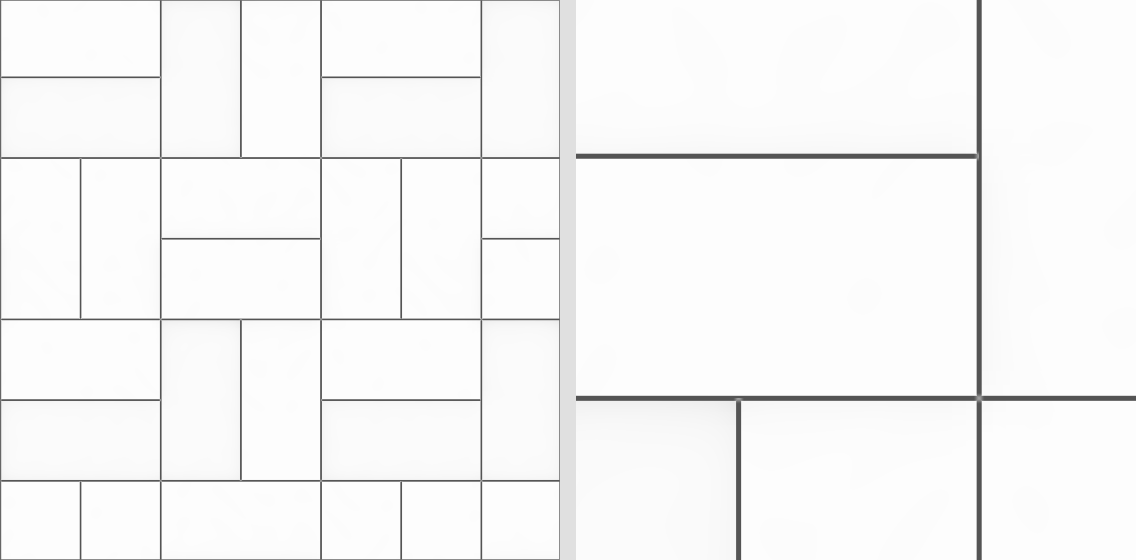
Left, the full canvas; right, a detail of the centre.
This pattern is drawn by a three.js fragment shader. Its source:

```glsl
varying vec2 vUv;

const vec2 PITCH = vec2(0.2863, 0.2882);    // size of one pair of tiles
const vec2 ORIGIN = vec2(0.0007, -0.0060);  // first pair, from the upper left
const vec3 TILE = vec3(0.991);
const vec3 GROOVE = vec3(0.33);
const vec3 CORNER = vec3(0.62);
const vec3 BORDER = vec3(0.42);
const float GROOVE_HALF = 0.0015;
const float CORNER_REACH = 0.0035;
const float BORDER_WIDTH = 0.0013;
const float SUNKEN_SHADE = 0.007;
const float SHADOW = 0.026;
const float SHADOW_REACH = 0.011;
const float SHADOW_SPREAD = 0.016;
const float MOTTLE = 0.0012;

// Pairs alternate between stacked (0) and upright (1)
float uprightPair(vec2 q) {
  vec2 cell = floor(q);
  return mod(cell.x + cell.y, 2.0);
}

vec2 tileSize(vec2 q) {
  return mix(vec2(1.0, 0.5), vec2(0.5, 1.0), uprightPair(q));
}

// Relief level: 0 sunken, 1 level, 2 raised
float tileHeight(vec2 q) {
  float upright = uprightPair(q);
  vec2 f = fract(q);
  float second = step(0.5, mix(f.y, f.x, upright));
  float evenRow = 1.0 - abs(upright - second);
  float oddRow = 1.0 + (1.0 - upright) * second;
  return mix(evenRow, oddRow, mod(floor(q.y), 2.0));
}

// Soft shade from a higher neighbour across one edge
float edgeShadow(vec2 q, float height, vec2 dir, float dist) {
  vec2 across = q + dir * (dist + 0.006) / PITCH;
  vec2 along = dir.yx * SHADOW_SPREAD / PITCH;
  float rise = 0.0;
  for (int i = -2; i <= 2; i++) {
    rise += max(tileHeight(across + along * float(i) * 0.5) - height, 0.0);
  }
  return rise / 5.0 * exp(-dist / SHADOW_REACH);
}

float mottle(vec2 p) {
  return sin(p.x * 47.0 + 2.0 * sin(p.y * 31.0))
       * sin(p.y * 53.0 + 2.0 * sin(p.x * 37.0));
}

float inside(float dist, float halfWidth, float soft) {
  return 1.0 - smoothstep(halfWidth - soft, halfWidth + soft, dist);
}

void main() {
  vec2 p = vec2(vUv.x, 1.0 - vUv.y);
  float soft = 0.6 * max(fwidth(vUv.x), fwidth(vUv.y));

  // Distances to the four sides of the current tile
  vec2 q = (p - ORIGIN) / PITCH;
  vec2 size = tileSize(q);
  vec2 local = mod(fract(q), size);
  vec2 low = local * PITCH;
  vec2 high = (size - local) * PITCH;
  vec2 edge = min(low, high);

  // Tile face with relief shading
  float height = tileHeight(q);
  float shadow = edgeShadow(q, height, vec2(-1.0, 0.0), low.x)
               + edgeShadow(q, height, vec2(1.0, 0.0), high.x)
               + edgeShadow(q, height, vec2(0.0, -1.0), low.y)
               + edgeShadow(q, height, vec2(0.0, 1.0), high.y);
  vec3 color = TILE - SHADOW * shadow + MOTTLE * mottle(p);
  color -= SUNKEN_SHADE * (1.0 - min(height, 1.0));

  // Grooves, paler where tile corners meet
  float corner = 1.0 - smoothstep(0.0, CORNER_REACH, max(edge.x, edge.y));
  vec3 groove = mix(GROOVE, CORNER, corner);
  color = mix(color, groove, inside(min(edge.x, edge.y), GROOVE_HALF, soft));

  // Thin outline of the canvas
  vec2 rim = min(p, 1.0 - p);
  color = mix(color, BORDER, inside(min(rim.x, rim.y), BORDER_WIDTH, soft));

  gl_FragColor = vec4(color, 1.0);
}
```
